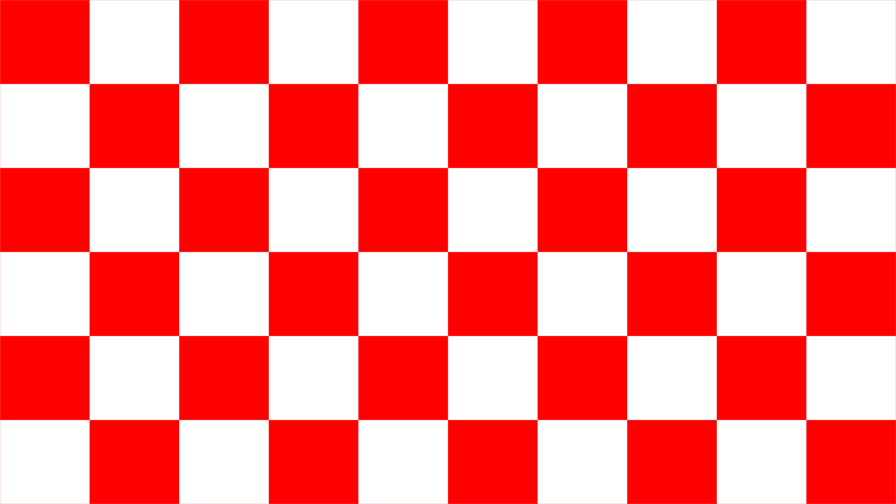
Give the GLSL for this pattern, as a Shadertoy shader.

```glsl
// Red and white checkerboard, ten squares across and six down, tiling seamlessly.

// Signed distance to the nearest cell border: positive in even cells, negative in odd ones.
vec2 signedCellDistance(vec2 p) {
    return 0.5 - abs(mod(p + 0.5, 2.0) - 1.0);
}

void mainImage(out vec4 fragColor, in vec2 fragCoord) {
    const vec2 cellCount = vec2(10.0, 6.0);
    const vec3 white = vec3(1.0);
    const vec3 red = vec3(1.0, 0.0, 0.0);

    vec2 cell = fragCoord / iResolution.xy * cellCount;

    // Edge softness, converted from the output sampling to cell units
    vec2 softness = 0.8 * cellCount / iResolution.xy;
    vec2 wave = 2.0 * smoothstep(-softness, softness, signedCellDistance(cell)) - 1.0;

    // The product of the two square waves alternates the squares
    float whiteness = 0.5 + 0.5 * wave.x * wave.y;
    fragColor = vec4(mix(red, white, whiteness), 1.0);
}
```
